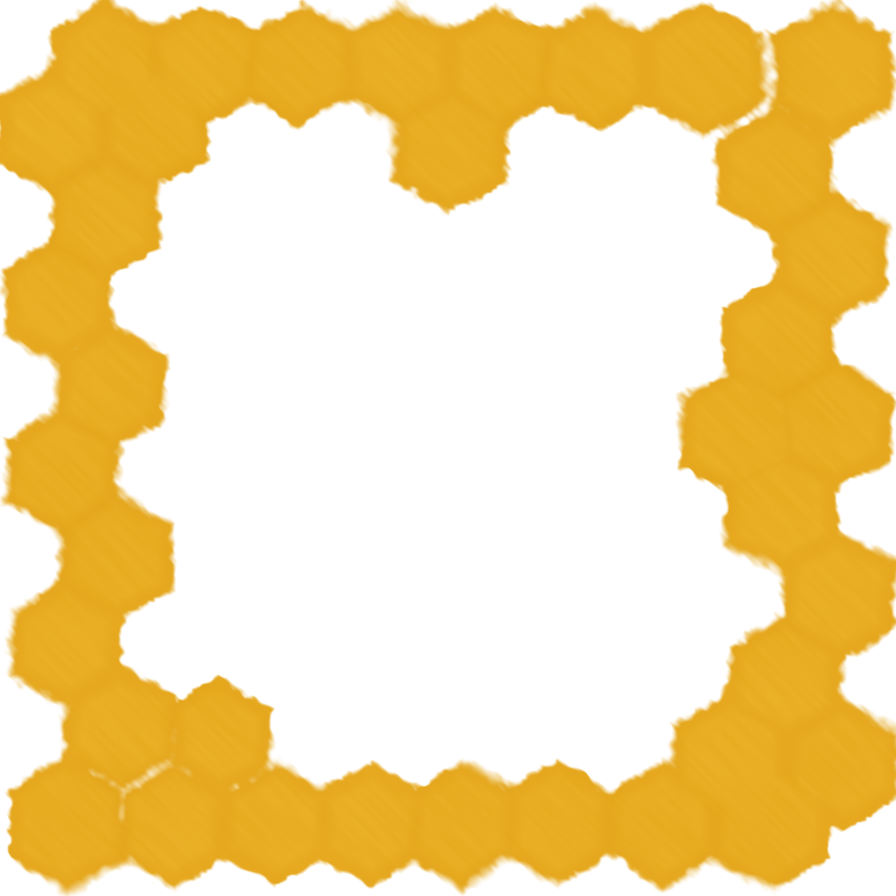
Write a Shadertoy shader that draws this background.

```glsl
// A square frame of hand-painted honeycomb cells around an empty white centre.
// Two rows and two zigzag columns of hexagons are merged by a smooth union;
// noise frays the outline and lays diagonal brush strokes over the cells.

const vec3 PAPER = vec3(1.0);
const vec3 HONEY = vec3(0.912, 0.680, 0.138);
const vec3 RIM = vec3(0.898, 0.657, 0.116);
const float CELL = 0.0605;        // distance from cell centre to its flat side
const float BLEND = 0.010;        // smoothing where cells meet
const float WOBBLE = 0.007;       // slow bend of the cell outlines
const float FRAY = 0.007;         // fine roughness of the painted edge
const float EDGE_CRISP = 0.0015;
const float EDGE_WISPY = 0.0090;
const float STROKE = 0.022;       // contrast of the brush strokes

float hash(vec2 p) {
    return fract(sin(dot(p, vec2(127.1, 311.7))) * 43758.5453);
}

float noise(vec2 p) {
    vec2 i = floor(p), f = fract(p);
    f = f * f * (3.0 - 2.0 * f);
    return mix(mix(hash(i), hash(i + vec2(1, 0)), f.x),
               mix(hash(i + vec2(0, 1)), hash(i + vec2(1, 1)), f.x), f.y);
}

// Signed distance to a hexagon with a corner at the top
float hexagon(vec2 p, float halfWidth) {
    p = abs(p);
    return max(p.x, 0.5 * p.x + 0.866 * p.y) - halfWidth;
}

float smoothUnion(float a, float b) {
    float h = max(BLEND - abs(a - b), 0.0) / BLEND;
    return min(a, b) - 0.25 * BLEND * h * h;
}

// comb.x: merged outline, comb.y: distance to the nearest single cell
void addCell(inout vec2 comb, vec2 p, vec2 centre, float halfWidth) {
    float d = hexagon(p - centre, halfWidth);
    comb = vec2(smoothUnion(comb.x, d), min(comb.y, d));
}

vec2 honeycombFrame(vec2 p) {
    vec2 comb = vec2(1.0);
    for (int i = 0; i < 8; i++) {
        float k = float(i);
        float odd = mod(k, 2.0);
        float stretch = max(k - 5.0, 0.0);

        // Top row, wider towards the right corner
        vec2 top = vec2(0.117 + 0.1094 * k + 0.0117 * stretch * stretch,
                        0.930 - 0.0012 * k);
        addCell(comb, p, top, CELL + 0.0065 * step(5.5, k));

        // Bottom row, with larger end cells
        vec2 bottom = vec2(0.074 + 0.112 * k + 0.0104 * sin(0.95 * k), 0.080);
        addCell(comb, p, bottom, CELL + 0.005 * step(3.0, abs(k - 3.5)));

        // Zigzag side columns
        vec2 left = vec2(0.0586 + 0.0026 * k + 0.0573 * odd, 0.8555 - 0.0955 * k);
        addCell(comb, p, left, CELL + 0.001);
        vec2 right = vec2(0.866 + 0.0017 * k + 0.0612 * odd, 0.8086 - 0.0945 * k);
        addCell(comb, p, right, CELL + 0.0025);
    }
    // Single cells that step inwards from the frame
    addCell(comb, p, vec2(0.171, 0.859), CELL);
    addCell(comb, p, vec2(0.501, 0.835), CELL + 0.003);
    addCell(comb, p, vec2(0.826, 0.518), CELL + 0.005);
    addCell(comb, p, vec2(0.245, 0.177), CELL - 0.004);
    addCell(comb, p, vec2(0.816, 0.154), CELL + 0.004);
    return comb;
}

void mainImage(out vec4 fragColor, in vec2 fragCoord) {
    vec2 p = fragCoord / iResolution.xy;
    float pixel = 1.0 / min(iResolution.x, iResolution.y);

    // Bent cell outlines
    vec2 bend = vec2(noise(p * 22.0), noise(p * 22.0 + 40.0)) - 0.5;
    vec2 comb = honeycombFrame(p + WOBBLE * bend);

    // Brush coordinates: x along the stroke, y across it
    vec2 brush = vec2(p.x - p.y, p.x + p.y) * 0.707;
    float stroke = noise(brush * vec2(22.0, 210.0)) - 0.5;
    float wash = noise(p * 14.0 + 7.0) - 0.5;

    // Paint: darker rims, lighter streaked centres
    float rim = smoothstep(-0.022, -0.006, comb.y + 0.006 * wash);
    vec3 paint = mix(HONEY, RIM, rim);
    paint += (STROKE * stroke * (1.0 - 0.7 * rim) + 0.012 * wash) * vec3(0.5, 0.7, 1.0);

    // Frayed edge, partly crisp and partly wispy
    float fray = noise(p * 95.0) + 0.5 * noise(brush * vec2(90.0, 260.0)) - 0.75;
    float wisp = noise(p * 13.0 + 19.0);
    float soft = mix(EDGE_CRISP, EDGE_WISPY, wisp * wisp) + pixel;
    float cover = 1.0 - smoothstep(-soft, soft, comb.x + FRAY * fray);

    fragColor = vec4(mix(PAPER, paint, cover), 1.0);
}
```
